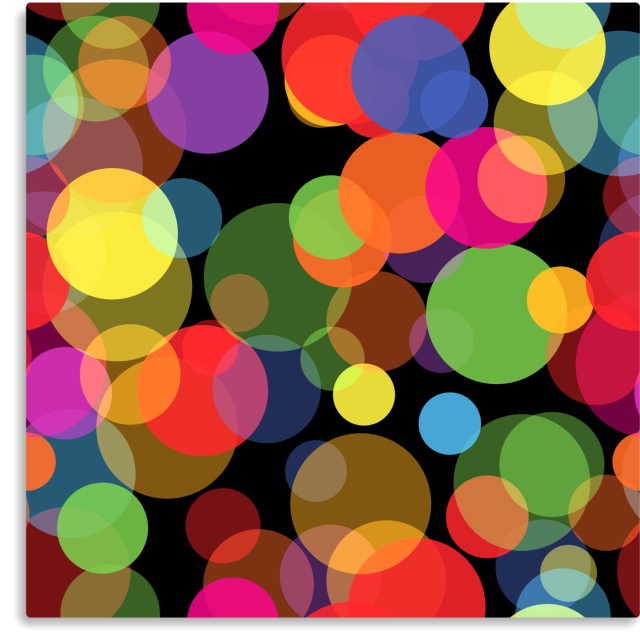
This background is drawn by a WebGL 1 fragment shader. Its source:

```glsl
precision highp float;
// Overlapping translucent coloured discs on black, printed on a panel over a white wall.

uniform vec2 u_resolution;

vec4 hash4(vec2 p) {
    vec4 q = fract(p.xyxy * vec4(0.1031, 0.1030, 0.0973, 0.1099));
    q += dot(q, q.wzxy + 33.33);
    return fract((q.xxyz + q.yzzw) * q.zywx);
}

// Weighted choice of ink, pick in 0..1
vec3 inkColor(float pick) {
    if (pick < 0.18) return vec3(0.93, 0.14, 0.16); // red
    if (pick < 0.31) return vec3(0.98, 0.40, 0.14); // vermilion
    if (pick < 0.41) return vec3(0.98, 0.92, 0.24); // yellow
    if (pick < 0.53) return vec3(1.00, 0.69, 0.12); // amber
    if (pick < 0.69) return vec3(0.45, 0.76, 0.28); // green
    if (pick < 0.80) return vec3(0.25, 0.35, 0.68); // navy
    if (pick < 0.85) return vec3(0.90, 0.02, 0.50); // magenta
    if (pick < 0.93) return vec3(0.56, 0.26, 0.68); // violet
    return vec3(0.30, 0.70, 0.90);                  // sky
}

// One seamless tile of discs, period 1
vec3 discs(vec2 p, float pixel) {
    vec3 color = vec3(0.0);
    for (int row = 0; row < 8; row++) {
        for (int column = 0; column < 8; column++) {
            vec2 cell = vec2(float(column), float(row));
            vec4 rnd = hash4(cell + 17.0);
            vec2 center = (cell + 0.5 + 1.1 * (rnd.xy - 0.5)) / 8.0;
            vec2 offset = fract(p - center + 0.5) - 0.5;
            float radius = mix(0.043, 0.122, rnd.z);
            float cover = smoothstep(pixel, -pixel, length(offset) - radius);

            // Vivid discs hide what lies below, dim ones add light to it
            float vivid = step(rnd.w, 0.3);
            float hiding = mix(0.32, 0.85, vivid);
            float strength = mix(0.5, 0.93, vivid);
            vec3 ink = inkColor(fract(0.618 * (cell.x + 8.0 * cell.y)));
            vec3 painted = color * (1.0 - hiding) + ink * strength;
            color = mix(color, min(painted, 1.0), cover);
        }
    }
    return color;
}

float roundedBox(vec2 p, vec2 low, vec2 high, float corner) {
    vec2 d = abs(p - 0.5 * (low + high)) - 0.5 * (high - low) + corner;
    return length(max(d, 0.0)) + min(max(d.x, d.y), 0.0) - corner;
}

void main() {
    vec2 p = gl_FragCoord.xy / u_resolution.y;
    float pixel = 1.0 / u_resolution.y;
    vec2 low = vec2(0.041, 0.029);
    vec2 high = vec2(u_resolution.x / u_resolution.y, 0.996);

    // Wall with a soft shadow towards the lower left
    float shadow = roundedBox(p, low - 0.004, high - vec2(0.012, 0.02), 0.012);
    vec3 color = vec3(1.0 - 0.3 * smoothstep(0.02, -0.006, shadow));

    // Printed panel
    float panel = roundedBox(p, low, high, 0.007);
    vec3 print = discs((p - low) / 0.967, 0.8 * pixel);
    color = mix(color, print, smoothstep(pixel, -pixel, panel));

    gl_FragColor = vec4(color, 1.0);
}
```
